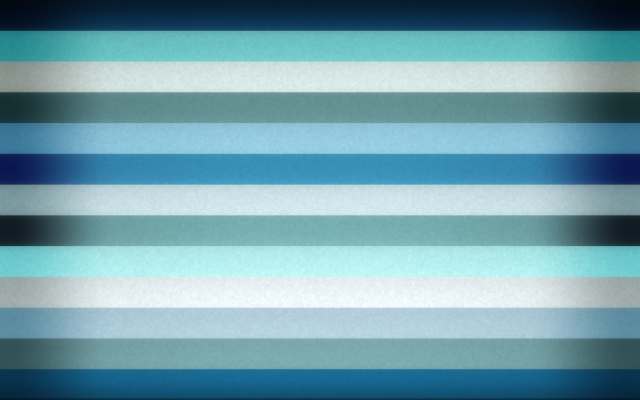
Write a Shadertoy shader that draws this pattern.

```glsl
// Thirteen horizontal blue, teal and white stripes with dark sides, soft seams and fine grain.

const int STRIPES = 13;
const float SEAM_BLUR = 0.012;     // half width of a seam, in stripe heights
const float BLEED_WIDTH = 0.11;    // reach of the shade beside a seam, in stripe heights
const float BLEED_AMOUNT = 0.16;
const float SIDE_START = 0.015;    // side fade, in canvas widths
const float SIDE_END = 0.18;
const float SHEEN = 0.07;          // brightening towards the foot of a stripe
const float GRAIN_SCALE = 260.0;   // grain cells per canvas height
const float GRAIN_AMOUNT = 0.035;

// Stripe colours from bottom to top, in the middle of the canvas
const vec3 CENTER[STRIPES] = vec3[STRIPES](
    vec3(0.09, 0.42, 0.59), vec3(0.49, 0.67, 0.68), vec3(0.71, 0.82, 0.87),
    vec3(0.93, 0.96, 0.97), vec3(0.72, 0.94, 0.94), vec3(0.47, 0.69, 0.70),
    vec3(0.82, 0.90, 0.92), vec3(0.22, 0.57, 0.72), vec3(0.59, 0.80, 0.88),
    vec3(0.39, 0.57, 0.58), vec3(0.85, 0.91, 0.90), vec3(0.43, 0.77, 0.77),
    vec3(0.05, 0.21, 0.34));

// The same stripes at the left and right border
const vec3 SIDE[STRIPES] = vec3[STRIPES](
    vec3(0.03, 0.20, 0.31), vec3(0.20, 0.32, 0.34), vec3(0.36, 0.55, 0.63),
    vec3(0.62, 0.66, 0.66), vec3(0.42, 0.79, 0.81), vec3(0.06, 0.10, 0.13),
    vec3(0.48, 0.60, 0.62), vec3(0.04, 0.09, 0.31), vec3(0.23, 0.47, 0.60),
    vec3(0.08, 0.18, 0.19), vec3(0.55, 0.58, 0.56), vec3(0.15, 0.54, 0.56),
    vec3(0.01, 0.06, 0.13));

float hash(vec2 p) {
    vec3 q = fract(p.xyx * 0.1031);
    q += dot(q, q.yzx + 33.33);
    return fract((q.x + q.y) * q.z);
}

float valueNoise(vec2 p) {
    vec2 cell = floor(p);
    vec2 f = fract(p);
    f = f * f * (3.0 - 2.0 * f);
    float low = mix(hash(cell), hash(cell + vec2(1.0, 0.0)), f.x);
    float high = mix(hash(cell + vec2(0.0, 1.0)), hash(cell + vec2(1.0)), f.x);
    return mix(low, high, f.y);
}

vec3 stripeColor(int index, float centerWeight) {
    int i = clamp(index, 0, STRIPES - 1);
    return mix(SIDE[i], CENTER[i], centerWeight);
}

void mainImage(out vec4 fragColor, in vec2 fragCoord) {
    vec2 uv = fragCoord / iResolution.xy;
    float row = uv.y * float(STRIPES);
    float pixel = float(STRIPES) / iResolution.y;

    // Dark sides, with a long faint tail towards the middle
    float sideDistance = min(uv.x, 1.0 - uv.x);
    float centerWeight = 0.82 * smoothstep(SIDE_START, SIDE_END, sideDistance)
                       + 0.18 * smoothstep(0.0, 0.42, sideDistance);

    // Blend the two stripes that meet at the nearest seam
    float seam = floor(row + 0.5);
    float offset = row - seam;
    float blur = max(SEAM_BLUR, 0.6 * pixel);
    float above = smoothstep(-blur, blur, offset);
    vec3 lower = stripeColor(int(seam) - 1, centerWeight);
    vec3 upper = stripeColor(int(seam), centerWeight);
    vec3 color = mix(lower, upper, above);

    // Neighbouring tones bleed softly over the seam
    vec3 other = mix(upper, lower, above);
    color = mix(color, other, BLEED_AMOUNT * exp(-abs(offset) / BLEED_WIDTH));

    // Gentle sheen inside each stripe
    float height = mix(fract(row), 0.5, exp(-abs(offset) / blur));
    color *= 1.0 + SHEEN * (0.5 - height);

    // Shade along the top and bottom borders
    color *= mix(0.55, 1.0, smoothstep(0.0, 0.075, 1.0 - uv.y));
    color *= mix(0.72, 1.0, smoothstep(0.0, 0.06, uv.y));
    color *= mix(0.6, 1.0, smoothstep(0.0, 0.008, uv.y));

    // Paper grain
    vec2 grainPoint = fragCoord / iResolution.y * GRAIN_SCALE;
    float grain = 0.6 * valueNoise(grainPoint) + 0.4 * valueNoise(grainPoint * 0.47 + 19.0);
    color *= 1.0 + GRAIN_AMOUNT * (2.0 * grain - 1.0);

    fragColor = vec4(clamp(color, 0.0, 1.0), 1.0);
}
```
